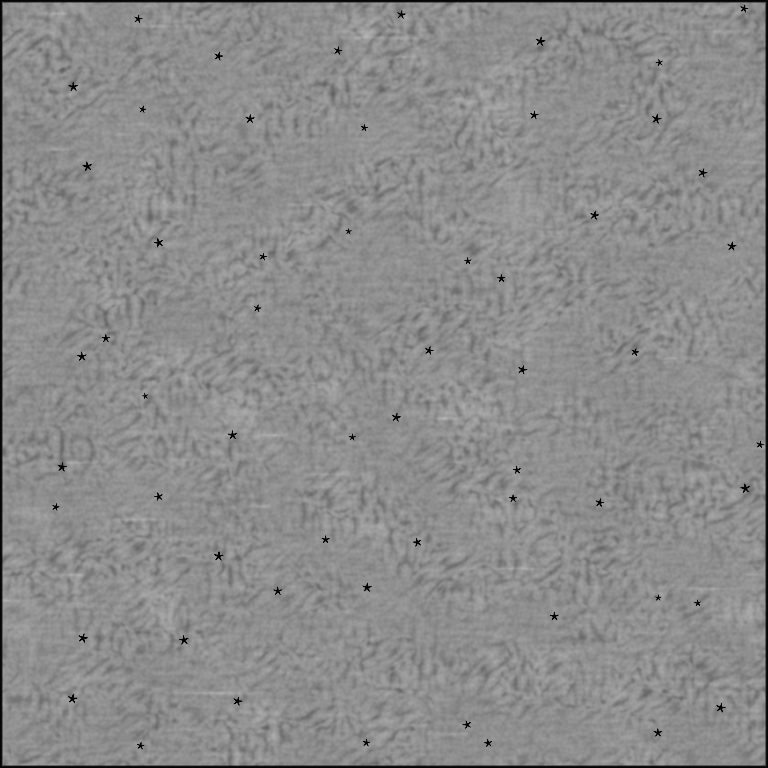
This texture is drawn by a Shadertoy shader. Its source:

```glsl
float hash(vec2 p, float seed) {
    vec3 q = fract(vec3(p.xyx) * 0.1031 + seed * 0.0713);
    q += dot(q, q.yzx + 33.33);
    return fract((q.x + q.y) * q.z);
}

vec2 hash2(vec2 p, float seed) {
    return vec2(hash(p, seed), hash(p, seed + 5.3));
}

float corner(vec2 cell, vec2 offset, float seed) {
    vec2 gradient = hash2(cell, seed) * 2.0 - 1.0;
    return dot(gradient / max(length(gradient), 0.01), offset);
}

// Gradient noise, roughly -0.7 to 0.7
float noise(vec2 p, float seed) {
    vec2 i = floor(p), f = p - i;
    vec2 w = f * f * f * (f * (f * 6.0 - 15.0) + 10.0);
    vec2 x = vec2(1, 0), y = vec2(0, 1);
    float low = mix(corner(i, f, seed), corner(i + x, f - x, seed), w.x);
    float high = mix(corner(i + y, f - y, seed), corner(i + 1.0, f - 1.0, seed), w.x);
    return mix(low, high, w.y);
}

vec2 rotate(vec2 p, float angle) {
    float c = cos(angle), s = sin(angle);
    return vec2(c * p.x + s * p.y, c * p.y - s * p.x);
}

// Patches of round dimples, upright ticks and slanted strokes
float dimples(vec2 uv) {
    float dots = noise(uv * 105.0, 1.0);
    float ticks = noise(uv * vec2(105.0, 62.0), 2.0);
    float strokes = noise(rotate(uv, 0.6) * vec2(50.0, 115.0), 3.0);
    float region = noise(uv * vec2(15.0, 20.0), 4.0);
    float grain = mix(dots, ticks, smoothstep(0.02, 0.14, region));
    grain = mix(grain, strokes, smoothstep(-0.04, -0.16, region));
    float strength = smoothstep(-0.4, 0.3, noise(uv * vec2(9.0, 13.0), 6.0));
    return grain * mix(0.3, 1.0, strength) * (grain < 0.0 ? 0.25 : 0.12);
}

// Thin pale horizontal streaks
float streaks(vec2 uv, float count) {
    float light = 0.0;
    for (float i = 0.0; i < count; i++) {
        vec2 d = uv - hash2(vec2(i, 7.0), 8.0);
        float size = hash(vec2(i, 9.0), 2.0);
        float span = mix(0.01, 0.045, size * size);
        float strength = mix(0.35, 1.0, hash(vec2(i, 3.0), 4.0));
        vec2 q = d / vec2(span, 0.0022);
        light += strength * exp(-dot(q, q));
    }
    return light;
}

// Pale smudges, each with a short hanging tail
float smudges(vec2 uv, float count) {
    float light = 0.0;
    for (float i = 0.0; i < count; i++) {
        vec2 d = uv - hash2(vec2(i, 21.0), 6.0);
        float size = mix(0.013, 0.028, hash(vec2(i, 13.0), 1.0));
        vec2 body = d / vec2(size * 1.3, size * 0.8);
        vec2 tail = (d - size * vec2(0.8, -1.3)) / vec2(0.005, 0.016);
        light += exp(-dot(body, body)) + 0.7 * exp(-dot(tail, tail));
    }
    return light * (0.75 + 0.8 * noise(uv * 70.0, 14.0));
}

// Small black five-legged specks, one in most cells
float specks(vec2 uv, float cells) {
    vec2 cell = floor(uv * cells);
    vec2 centre = (cell + mix(vec2(0.08), vec2(0.92), hash2(cell, 11.0))) / cells;
    vec2 d = uv - centre;
    float radius = mix(0.0038, 0.0066, sqrt(hash(cell, 15.0)));
    float turn = (hash(cell, 17.0) - 0.5) * 0.6;
    float angle = atan(d.x, d.y + 0.000001) + turn;
    float legs = pow(0.5 + 0.5 * cos(5.0 * angle), 2.5);
    float edge = length(d) - radius * mix(0.4, 1.0, legs);
    float present = step(hash(cell, 19.0), 0.94);
    return present * smoothstep(0.0009, -0.0009, edge);
}

void mainImage(out vec4 fragColor, in vec2 fragCoord) {
    const float baseGrey = 0.561;
    const float black = 0.02;
    vec2 uv = fragCoord / iResolution.xy;

    // Mottled grey ground
    float grey = baseGrey + dimples(uv);
    grey += 0.03 * noise(uv * 8.0, 22.0);
    grey += 0.045 * noise(uv * vec2(24.0, 150.0), 23.0);
    grey += 0.045 * noise(uv * 190.0, 24.0);

    // Pale marks
    grey += 0.09 * streaks(uv, 46.0);
    grey += 0.065 * smudges(uv, 22.0);

    // Dark specks and frame
    grey = mix(grey, black, specks(uv, 8.0));
    vec2 margin = min(uv, 1.0 - uv);
    grey = mix(black, grey, smoothstep(0.0015, 0.0045, min(margin.x, margin.y)));

    fragColor = vec4(vec3(clamp(grey, 0.0, 1.0)), 1.0);
}
```
